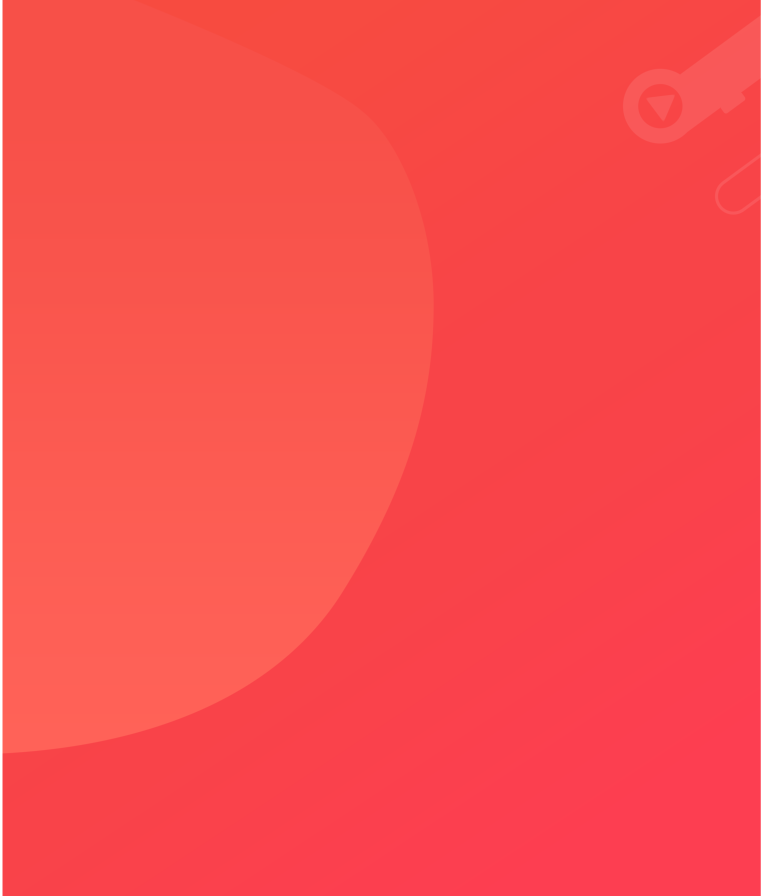
Write a Shadertoy shader that draws this background.

```glsl
// Red diagonal gradient with a large coral blob at left and a faint tool icon at upper right.

const vec3 WHITE = vec3(1.0);
const vec3 RED_TOP = vec3(0.968, 0.296, 0.252);
const vec3 RED_MID = vec3(0.974, 0.265, 0.283);
const vec3 RED_LOW = vec3(0.992, 0.243, 0.318);
const vec3 CORAL_TOP = vec3(0.968, 0.312, 0.283);
const vec3 CORAL_LOW = vec3(1.0, 0.385, 0.345);
const float ICON_ALPHA = 0.1;

// Coverage of a shape from its signed distance.
float cover(float dist, float pixel) {
    return 1.0 - smoothstep(-0.5 * pixel, 0.5 * pixel, dist);
}

float boxDistance(vec2 p, vec2 halfSize, float radius) {
    vec2 q = abs(p) - halfSize + radius;
    return length(max(q, 0.0)) + min(max(q.x, q.y), 0.0) - radius;
}

// Triangle pointing down, with softly rounded corners.
float triangleDistance(vec2 p, float inradius, float tilt) {
    const float SOFT = 0.0012;
    float sum = 0.0;
    for (int i = 0; i < 3; i++) {
        float angle = tilt + 1.570796 + 2.094395 * float(i);
        sum += exp(dot(p, vec2(cos(angle), sin(angle))) / SOFT);
    }
    return SOFT * log(sum) - inradius;
}

vec2 bezier(vec2 a, vec2 b, vec2 c, vec2 d, float t) {
    float s = 1.0 - t;
    return s * s * s * a + 3.0 * s * s * t * b + 3.0 * s * t * t * c + t * t * t * d;
}

vec2 bezierTangent(vec2 a, vec2 b, vec2 c, vec2 d, float t) {
    float s = 1.0 - t;
    return s * s * (b - a) + 2.0 * s * t * (c - b) + t * t * (d - c);
}

// Distance to the right of a curve that descends steadily from a to d.
float curveSide(vec2 p, vec2 a, vec2 b, vec2 c, vec2 d) {
    float low = 0.0, high = 1.0;
    for (int i = 0; i < 18; i++) {
        float middle = 0.5 * (low + high);
        if (bezier(a, b, c, d, middle).y > p.y) low = middle;
        else high = middle;
    }
    float t = 0.5 * (low + high);
    vec2 tangent = normalize(bezierTangent(a, b, c, d, t));
    return (p.x - bezier(a, b, c, d, t).x) * abs(tangent.y);
}

float blobDistance(vec2 p) {
    vec2 top = vec2(0.137, 1.005);
    vec2 shoulder = vec2(0.404, 0.876);
    vec2 side = vec2(0.484, 0.659);
    vec2 flank = vec2(0.384, 0.342);
    vec2 base = vec2(0.0, 0.159);
    if (p.y > shoulder.y)
        return curveSide(p, top, vec2(0.247, 0.961), vec2(0.365, 0.909), shoulder);
    if (p.y > side.y)
        return curveSide(p, shoulder, vec2(0.443, 0.846), vec2(0.484, 0.759), side);
    if (p.y > flank.y)
        return curveSide(p, side, vec2(0.484, 0.544), vec2(0.449, 0.447), flank);
    float edge = curveSide(p, flank, vec2(0.3125, 0.225), vec2(0.169, 0.167), base);
    return max(edge, base.y - p.y);
}

// Coordinates along and below the slanted axis of the tool.
vec2 toolFrame(vec2 p) {
    return vec2(dot(p, vec2(0.806, 0.592)), dot(p, vec2(0.592, -0.806)));
}

float toolDistance(vec2 p, vec2 center) {
    vec2 q = p - center;
    vec2 local = toolFrame(q);
    float disc = length(q) - 0.0417;
    float arm = boxDistance(local - vec2(0.2, 0.0128), vec2(0.2, 0.0283), 0.0);
    float bump = boxDistance(local - vec2(0.0675, 0.04), vec2(0.0145, 0.0105), 0.003);
    float body = min(disc, min(arm, bump));
    float hole = length(q) - 0.0247;
    float mark = triangleDistance(q - vec2(0.0013, 0.0015), 0.0098, 0.12);
    return min(max(body, -hole), mark);
}

// Thin outline of a long rounded bar.
float barOutline(vec2 p, vec2 start, float radius, float thickness) {
    vec2 local = toolFrame(p - start);
    local.x = min(local.x, 0.0);
    return abs(length(local) - radius) - 0.5 * thickness;
}

vec3 diagonalRed(vec2 p) {
    float along = dot(vec2(p.x, 1.0 - p.y), vec2(0.55, 0.83));
    vec3 color = mix(RED_TOP, RED_MID, smoothstep(0.12, 0.7, along));
    return mix(color, RED_LOW, smoothstep(0.7, 1.2, along));
}

void mainImage(out vec4 fragColor, in vec2 fragCoord) {
    vec2 p = fragCoord / iResolution.y;
    float width = iResolution.x / iResolution.y;
    float pixel = 1.5 / iResolution.y;

    // Backdrop and blob
    vec3 color = diagonalRed(p);
    vec3 coral = mix(CORAL_LOW, CORAL_TOP, smoothstep(0.0, 1.0, (p.y - 0.1) / 0.9));
    color = mix(color, coral, cover(blobDistance(p), pixel));

    // Faint tool and bar
    float tool = cover(toolDistance(p, vec2(0.737, 0.8815)), pixel);
    float bar = cover(barOutline(p, vec2(0.8185, 0.781), 0.0188, 0.0034), pixel);
    color = mix(color, WHITE, ICON_ALPHA * max(tool, bar));

    // White side margins
    float inset = max(0.0028 - p.x, p.x - (width - 0.0036));
    color = mix(WHITE, color, cover(inset, pixel));
    fragColor = vec4(color, 1.0);
}
```
